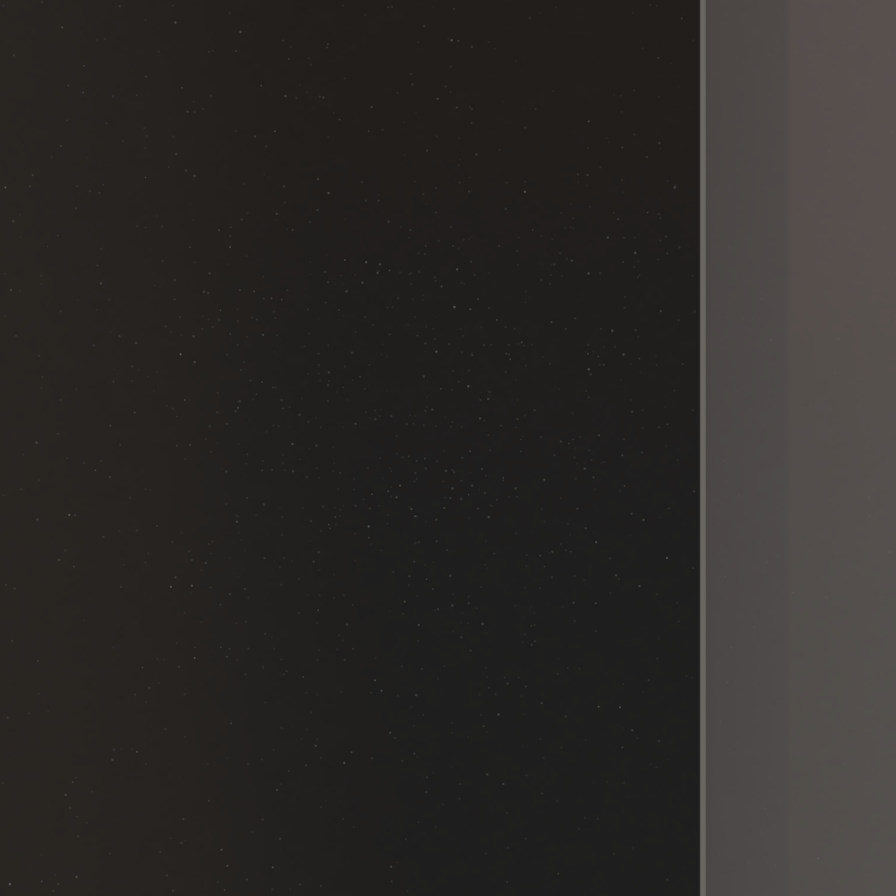
Give the GLSL for this texture, as a Shadertoy shader.

```glsl
// A dark, dusty board beside a warm grey side panel, divided by a thin lit edge.
// Smooth gradients tint the surfaces; hashed grids scatter specks that gather
// around the middle of the board, and soft value noise adds a faint mottle.

const float EDGE_X = 0.7845;         // centre of the lit edge
const float EDGE_HALF = 0.0032;      // half width of the lit edge
const float STEP_X = 0.880;          // tone step within the panel
const vec2 DUST_CENTER = vec2(0.47, 0.54);
const vec2 DUST_SPREAD = vec2(0.27, 0.30);
const float SPECK_RADIUS = 0.0013;
const float MOTTLE = 0.006;

const vec3 BOARD_LEFT = vec3(0.161, 0.145, 0.131);
const vec3 BOARD_TOP = vec3(0.131, 0.118, 0.109);
const vec3 BOARD_LOW = vec3(0.121, 0.119, 0.117);
const vec3 PANEL_NEAR_TOP = vec3(0.298, 0.278, 0.270);
const vec3 PANEL_NEAR_LOW = vec3(0.300, 0.285, 0.284);
const vec3 PANEL_FAR_TOP = vec3(0.339, 0.311, 0.300);
const vec3 PANEL_FAR_LOW = vec3(0.328, 0.310, 0.297);
const vec3 EDGE_COLOR = vec3(0.410, 0.395, 0.378);
const vec3 SPECK_COLOR = vec3(0.98, 1.0, 0.97);

float hash(vec2 p) {
    return fract(sin(dot(p, vec2(127.1, 311.7))) * 43758.5453);
}

float valueNoise(vec2 p) {
    vec2 cell = floor(p), f = fract(p);
    f = f * f * (3.0 - 2.0 * f);
    float low = mix(hash(cell), hash(cell + vec2(1.0, 0.0)), f.x);
    float high = mix(hash(cell + vec2(0.0, 1.0)), hash(cell + vec2(1.0)), f.x);
    return mix(low, high, f.y);
}

// One grid of round specks; density is the chance that a cell holds one.
float specks(vec2 uv, float scale, float density, float seed, float pixel) {
    vec2 cell = floor(uv * scale);
    vec2 key = cell + seed;
    vec2 offset = 0.2 + 0.6 * vec2(hash(key + 17.3), hash(key + 41.9));
    vec2 center = (cell + offset) / scale;
    float present = step(hash(key), density);
    float glint = hash(key + 73.1);
    float radius = SPECK_RADIUS * mix(0.6, 1.1, hash(key + 9.7));
    float disc = 1.0 - smoothstep(radius - 0.7 * pixel, radius + 0.7 * pixel, length(uv - center));
    return present * disc * mix(0.25, 1.0, glint * glint * glint);
}

vec3 boardColor(vec2 uv) {
    vec3 middle = mix(BOARD_LOW, BOARD_TOP, smoothstep(0.35, 1.0, uv.y));
    float leftTint = 1.0 - smoothstep(0.0, 0.46, uv.x + 0.10 * (uv.y - 0.5));
    return mix(middle, BOARD_LEFT, leftTint);
}

vec3 panelColor(vec2 uv, float pixel) {
    vec3 near = mix(PANEL_NEAR_LOW, PANEL_NEAR_TOP, uv.y);
    near += 0.010 * smoothstep(EDGE_X + 0.02, STEP_X, uv.x);
    vec3 far = mix(PANEL_FAR_LOW, PANEL_FAR_TOP, smoothstep(0.3, 0.8, uv.y));
    far += 0.008 * smoothstep(STEP_X, 1.0, uv.x) - 0.005;
    return mix(near, far, smoothstep(STEP_X - 0.004 - pixel, STEP_X + 0.004 + pixel, uv.x));
}

void mainImage(out vec4 fragColor, in vec2 fragCoord) {
    vec2 uv = fragCoord / iResolution.xy;
    float pixel = 1.0 / min(iResolution.x, iResolution.y);

    // Surfaces
    float onPanel = smoothstep(EDGE_X - pixel, EDGE_X + pixel, uv.x);
    vec3 color = mix(boardColor(uv), panelColor(uv, pixel), onPanel);

    // Fine mottle
    float mottle = 0.5 * (valueNoise(uv * 60.0) + valueNoise(uv * 190.0)) - 0.5;
    color += MOTTLE * mottle;

    // Dust: denser near the middle, sparse elsewhere
    vec2 fromCenter = (uv - DUST_CENTER) / DUST_SPREAD;
    float gather = exp(-dot(fromCenter, fromCenter));
    float dust = 0.0;
    for (int i = 0; i < 3; i++) {
        float layer = float(i);
        float density = mix(0.025, 0.17, gather);
        dust += specks(uv, 54.0 + 23.0 * layer, density, 31.0 * layer, pixel) * (0.19 - 0.03 * layer);
    }
    dust += specks(uv, 22.0, 0.035, 113.0, pixel) * 0.32;
    color += SPECK_COLOR * dust * mix(1.0, 0.18, onPanel);

    // Lit edge with a narrow shade on the panel side
    float shade = exp(-max(uv.x - EDGE_X, 0.0) / 0.010) * onPanel;
    color -= 0.014 * shade;
    float edge = 1.0 - smoothstep(EDGE_HALF - pixel, EDGE_HALF + pixel, abs(uv.x - EDGE_X));
    color = mix(color, EDGE_COLOR, edge);

    fragColor = vec4(color, 1.0);
}
```
